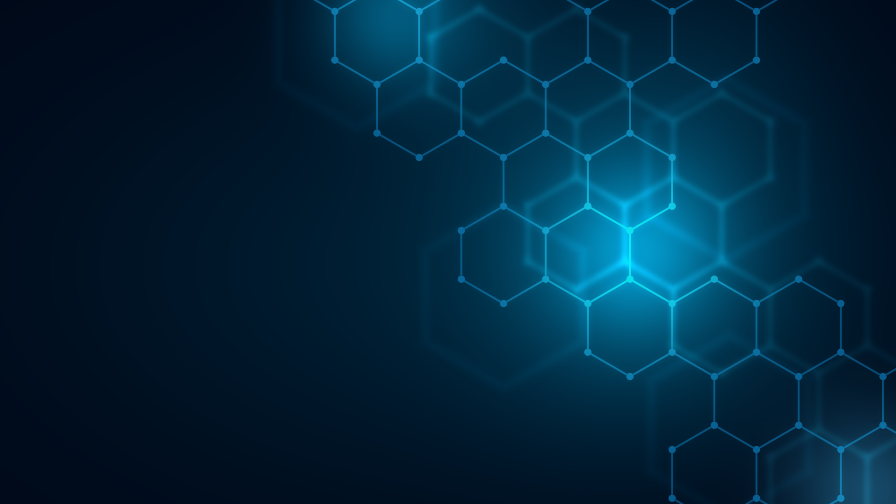
A WebGL 1 fragment shader for this background:

```glsl
precision highp float;
// Dark teal backdrop with soft cyan glows and three layers of hexagon outlines:
// a crisp network with dots at its corners over two larger, blurred ones.
// Each network row folds onto its nearest cell, so one distance serves a run.

uniform vec2 u_resolution;

const float APOTHEM = 0.8660254; // of a pointy-top hexagon with side 1
const float FAR = 100.0;

float glow(vec2 p, vec2 centre, float radius) {
  vec2 d = (p - centre) / radius;
  return exp(-dot(d, d));
}

float bell(float d, float width) {
  return exp(-d * d / (width * width));
}

// Distances to the outline (x) and the nearest corner (y) of a unit hexagon
vec2 hexagon(vec2 p) {
  p = abs(p);
  float edge = abs(max(p.x, dot(p, vec2(0.5, APOTHEM))) - APOTHEM);
  float corner = min(length(p - vec2(0.0, 1.0)), length(p - vec2(APOTHEM, 0.5)));
  return vec2(edge, corner);
}

// Joins a row of adjacent cells; columns count in half cell widths
vec2 addRun(vec2 nearest, vec2 p, float row, float first, float last) {
  float column = clamp(p.x / APOTHEM, first, last);
  column = first + 2.0 * floor((column - first) * 0.5 + 0.5);
  return min(nearest, hexagon(p - vec2(column * APOTHEM, row * 1.5)));
}

vec2 crispNetwork(vec2 p) {
  vec2 d = vec2(FAR);
  d = addRun(d, p, 5.0, -7.0, -5.0);
  d = addRun(d, p, 5.0, -1.0, -1.0);
  d = addRun(d, p, 5.0, 3.0, 3.0);
  d = addRun(d, p, 4.0, -6.0, -6.0);
  d = addRun(d, p, 4.0, 0.0, 2.0);
  d = addRun(d, p, 3.0, -5.0, -1.0);
  d = addRun(d, p, 2.0, -2.0, 0.0);
  d = addRun(d, p, 1.0, -3.0, -1.0);
  d = addRun(d, p, 0.0, 0.0, 4.0);
  d = addRun(d, p, -1.0, 3.0, 7.0);
  return addRun(d, p, -2.0, 2.0, 4.0);
}

vec2 blurredNetwork(vec2 p) {
  vec2 d = vec2(FAR);
  d = addRun(d, p, 2.0, -2.0, 0.0);
  d = addRun(d, p, 1.0, 1.0, 3.0);
  d = addRun(d, p, 0.0, 0.0, 2.0);
  d = addRun(d, p, -1.0, 3.0, 5.0);
  d = addRun(d, p, -2.0, 6.0, 6.0);
  return addRun(d, p, -3.0, 5.0, 5.0);
}

float largeOutline(vec2 p, vec2 centre) {
  return bell(hexagon((p - centre) / 0.18).x, 0.065);
}

void main() {
  // Height runs from 0 to 1
  vec2 p = gl_FragCoord.xy / u_resolution.y;
  p.x += 0.5 * (16.0 / 9.0 - u_resolution.x / u_resolution.y);
  float pixel = 1.0 / u_resolution.y;

  // Backdrop, darker towards the borders
  vec2 fromCentre = (p - vec2(0.95, 0.47)) / vec2(0.82, 0.46);
  float shade = exp(-dot(fromCentre, fromCentre));
  vec3 color = mix(vec3(0.0, 0.03, 0.09), vec3(0.0, 0.12, 0.20), shade);

  // Light pools
  vec2 core = vec2(1.262, 0.502);
  float coreLight = glow(p, core, 0.15);
  float cornerLight = glow(p, vec2(1.725, 0.02), 0.15);
  float light = 0.45 * glow(p, core, 0.30) + 0.55 * coreLight;
  light += 0.48 * glow(p, vec2(0.775, 0.975), 0.14);
  light += 0.18 * glow(p, vec2(0.93, 0.96), 0.23);
  light += 0.10 * glow(p, vec2(1.39, 0.88), 0.25);
  light += 0.48 * cornerLight;
  color += light * vec3(0.01, 0.50, 0.62);
  color.r += 0.08 * cornerLight;

  // Large outlines, far out of focus
  float large = largeOutline(p, vec2(0.708, 0.926));
  large += largeOutline(p, vec2(1.000, 0.412));
  large += largeOutline(p, vec2(1.440, 0.664));
  large += largeOutline(p, vec2(1.448, 0.155));
  color += large * (0.35 + light) * vec3(0.0, 0.055, 0.075);

  // Middle outlines, slightly out of focus
  vec2 blurred = blurredNetwork((p - vec2(1.1435, 0.537)) / 0.1111);
  float soft = bell(blurred.x, 0.075) + 0.8 * bell(blurred.y, 0.11);
  color += soft * (0.14 + 0.5 * light) * vec3(0.02, 0.23, 0.27);

  // Crisp lines and dots, brightest inside the light
  float side = 0.0966;
  vec2 crisp = crispNetwork((p - vec2(1.25, 0.3495)) / side) * side;
  float line = 1.0 - smoothstep(0.0019 - 0.5 * pixel, 0.0019 + 0.5 * pixel, crisp.x);
  float dots = 1.0 - smoothstep(0.0072 - 0.6 * pixel, 0.0072 + 0.6 * pixel, crisp.y);
  vec3 ink = mix(vec3(0.03, 0.38, 0.60), vec3(0.12, 0.74, 0.94), min(light * 1.3, 1.0));
  ink = mix(ink, vec3(0.04, 0.94, 0.95), coreLight);
  color += bell(crisp.x, 0.009) * (0.1 + light) * vec3(0.0, 0.05, 0.06);
  color = mix(color, ink, max(line * (0.62 + 0.3 * min(light, 1.0)), dots * 0.85));

  gl_FragColor = vec4(clamp(color, 0.0, 1.0), 1.0);
}
```
